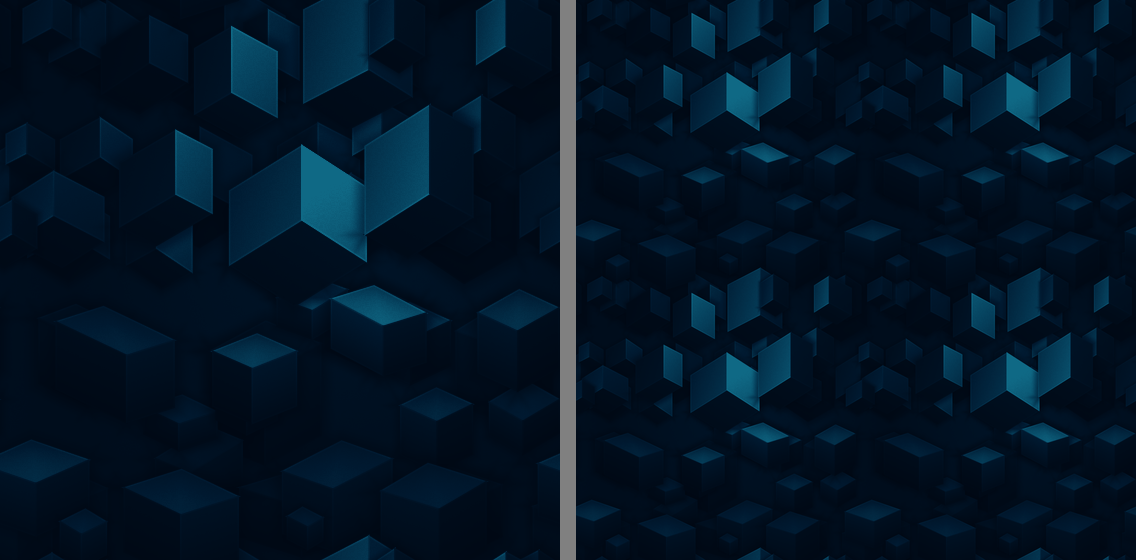
Left: one tile. Right: repeated 2 by 2.
A WebGL 2 fragment shader for this background:

```glsl
#version 300 es
precision highp float;
// Dim teal blocks floating in deep navy space, seen from below in the upper half
// and from above in the lower half. Layers of jittered, wrapping grids hold blocks
// made of three parallelograms; a scalar light value is mapped to colour at the end.

uniform vec2 u_resolution;
out vec4 fragColor;

const float TAU = 6.2831853;
const vec2 LAMP = vec2(0.61, 0.58);

vec4 hash4(vec3 p) {
    vec4 q = fract(p.xyzx * vec4(0.1031, 0.1030, 0.0973, 0.1099));
    q += dot(q, q.wzxy + 33.33);
    return fract((q.xxyz + q.yzzw) * q.zywx);
}

// Periodic glow around the lamp, 0 to 1.
float lampGlow(vec2 uv) {
    vec2 wave = 0.5 + 0.5 * cos(TAU * (uv - LAMP));
    return pow(wave.x * wave.y, 0.7);
}

// Parallelogram spanned by a and b: its two coordinates and the inner distance.
vec3 face(vec2 p, vec2 a, vec2 b) {
    float area = a.x * b.y - a.y * b.x;
    vec2 k = vec2(p.x * b.y - p.y * b.x, a.x * p.y - a.y * p.x) / area;
    vec2 inset = min(k, 1.0 - k) * abs(area) / vec2(length(b), length(a));
    return vec3(k, min(inset.x, inset.y));
}

// Lay a face with a thin bright rim over the light value.
float paint(float light, vec3 f, float tone, float rimWidth, float px) {
    float rim = 1.0 - smoothstep(0.0, rimWidth, abs(f.z));
    float cover = smoothstep(-px, 0.0, f.z);
    return mix(light, tone * (1.0 + 0.28 * rim), cover);
}

// One block around its visible corner; flip is 1 from below, -1 from above.
float block(float light, vec2 p, vec2 centre, float flip, vec4 shape, float lit,
            float rimWidth, float px) {
    p.y *= flip;
    float size = mix(0.7, 1.15, fract(shape.x * 5.0 + shape.z * 3.0));
    vec2 slopes = vec2(shape.w, fract(shape.w * 7.0));
    slopes = flip > 0.0 ? mix(vec2(0.5), vec2(0.68), slopes)
                        : mix(vec2(0.27), vec2(0.62), slopes);
    float wl = size * mix(0.28, 0.48, shape.x);
    float wr = size * mix(0.28, 0.48, shape.y);
    vec2 up = vec2(0.0, size * mix(flip > 0.0 ? 0.4 : 0.26, 0.66, shape.z));
    vec2 left = vec2(-wl, -wl * slopes.x);
    vec2 right = vec2(wr, -wr * slopes.y);
    vec3 fl = face(p, up, left);
    vec3 fr = face(p, up, right);
    vec3 cap = face(p, left, right);

    // Soft shadow on whatever lies behind
    float nearest = max(max(fl.z, fr.z), cap.z);
    light *= 1.0 - 0.45 * smoothstep(-0.12, 0.02, nearest);

    // Sides turned towards the lamp are the bright ones
    float turn = sin(TAU * (centre.x - LAMP.x));
    float leftTone = lit * mix(0.26, 1.0, smoothstep(-0.9, 0.5, turn));
    float rightTone = lit * mix(0.26, 1.0, smoothstep(-0.9, 0.5, -turn));
    float capTone = 0.03 + lit * 0.12 * (1.0 - 0.6 * cap.x);
    if (flip > 0.0) {
        leftTone *= 1.08 - 0.28 * fl.y - 0.12 * fl.x;
        rightTone *= 0.9 + 0.2 * fr.x - 0.2 * fr.y;
    } else {
        capTone = lit * (0.95 - 0.4 * cap.x * cap.y - 0.2 * abs(cap.x - cap.y));
        leftTone = (0.07 + 0.28 * leftTone) * (1.0 - 0.65 * fl.x);
        rightTone = (0.07 + 0.28 * rightTone) * (1.0 - 0.65 * fr.x);
    }
    light = paint(light, cap, capTone, rimWidth, px);
    light = paint(light, fl, leftTone, rimWidth, px);
    return paint(light, fr, rightTone, rimWidth, px);
}

// A staggered wrapping grid of n by n cells (n even), partly filled with blocks.
float layer(float light, vec2 uv, float n, float seed, float fill, float strength) {
    vec2 p = uv * n;
    vec2 cell = floor(p);
    float px = 1.5 * n / u_resolution.y;
    float rimWidth = max(0.002 * n, px);
    for (int j = 1; j >= -1; j--) {
        for (int i = -1; i <= 1; i++) {
            vec2 id = cell + vec2(i, j);
            vec2 key = mod(id, n);
            vec4 place = hash4(vec3(key, seed));
            if (place.z > fill) continue;
            vec4 shape = hash4(vec3(key + 17.0, seed + 5.0));
            vec2 spot = id + 0.5 + 0.36 * (place.xy - 0.5);
            spot.x += 0.5 * mod(key.y, 2.0) - 0.25;
            float flip = key.y < 0.5 * n ? -1.0 : 1.0;
            float reach = mix(0.55, 1.15, lampGlow(spot / n));
            float lit = strength * reach * mix(0.6, 1.0, place.w);
            light = block(light, p - spot, spot / n, flip, shape, lit, rimWidth, px);
        }
    }
    return light;
}

// Light value to colour, from night through navy and teal to glow.
vec3 ramp(float t) {
    vec3 night = vec3(0.0, 0.027, 0.07);
    vec3 navy = vec3(0.0, 0.10, 0.19);
    vec3 teal = vec3(0.02, 0.25, 0.36);
    vec3 glow = vec3(0.06, 0.41, 0.52);
    vec3 c = mix(night, navy, clamp(t * 3.0, 0.0, 1.0));
    c = mix(c, teal, clamp(t * 3.0 - 1.0, 0.0, 1.0));
    return mix(c, glow, clamp(t * 3.0 - 2.0, 0.0, 1.0));
}

void main() {
    vec2 uv = gl_FragCoord.xy / u_resolution;
    float light = 0.11 + 0.12 * lampGlow(uv);
    light = layer(light, uv, 4.0, 3.0, 0.95, 0.45);  // far, faint blocks
    light = layer(light, uv, 6.0, 11.0, 0.62, 0.68); // middle distance
    light = layer(light, uv, 4.0, 23.0, 0.84, 1.08); // near, bright blocks
    light = layer(light, uv, 8.0, 31.0, 0.1, 0.75);  // small ones in front
    float grain = hash4(vec3(floor(uv * 512.0), 7.0)).x - 0.5;
    fragColor = vec4(ramp(light * (1.0 + 0.05 * grain)), 1.0);
}
```
